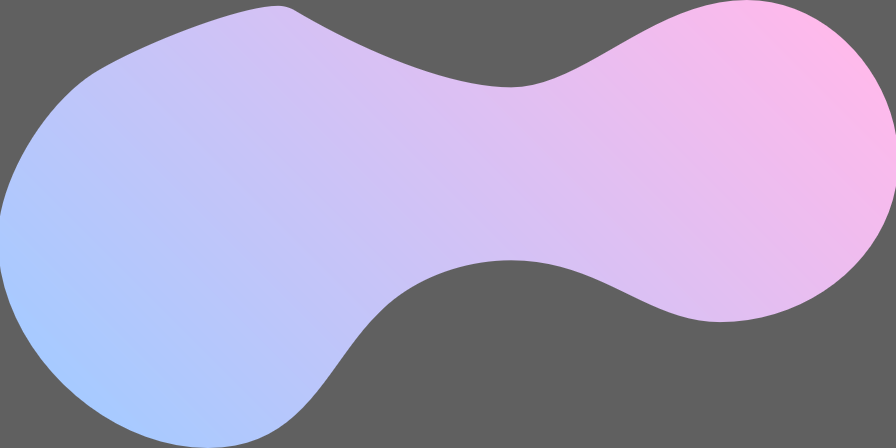
Reproduce this background procedurally as a Shadertoy shader.

```glsl
// A soft pastel blob with two lobes on flat grey. Its outline is a closed chain
// of cubic curves, flattened into short chords that give a signed distance;
// a diagonal blue-to-pink gradient fills the inside.

const int CHORDS = 20;
const vec3 GREY = vec3(0.378);
const vec3 BLUE = vec3(0.655, 0.792, 1.0);
const vec3 PINK = vec3(1.0, 0.727, 0.922);

struct Outline {
    vec2 pen;       // current end of the path
    float dist2;    // squared distance to the nearest chord
    float side;     // +1 outside, -1 inside
};

vec2 cubic(vec2 a, vec2 b, vec2 c, vec2 d, float t) {
    vec2 ab = mix(a, b, t), bc = mix(b, c, t), cd = mix(c, d, t);
    return mix(mix(ab, bc, t), mix(bc, cd, t), t);
}

// Adds one chord: nearest distance, and an even-odd crossing test
void addChord(inout Outline o, vec2 p, vec2 a, vec2 b) {
    vec2 e = b - a, w = p - a;
    vec2 gap = w - e * clamp(dot(w, e) / max(dot(e, e), 1e-9), 0.0, 1.0);
    o.dist2 = min(o.dist2, dot(gap, gap));
    if ((a.y > p.y) != (b.y > p.y) && w.x < e.x * w.y / e.y) o.side = -o.side;
}

void curveTo(inout Outline o, vec2 p, vec2 c1, vec2 c2, vec2 end) {
    vec2 last = o.pen;
    for (int i = 1; i <= CHORDS; i++) {
        vec2 next = i == CHORDS ? end : cubic(o.pen, c1, c2, end, float(i) / float(CHORDS));
        addChord(o, p, last, next);
        last = next;
    }
    o.pen = end;
}

float blobDistance(vec2 p) {
    vec2 start = vec2(-0.005, 0.466);
    Outline o = Outline(start, 1e9, 1.0);
    // Left shoulder and its rounded tip
    curveTo(o, p, vec2(-0.005, 0.596), vec2(0.099, 0.766), vec2(0.208, 0.836));
    curveTo(o, p, vec2(0.307, 0.898), vec2(0.534, 0.987), vec2(0.620, 0.987));
    curveTo(o, p, vec2(0.633, 0.987), vec2(0.643, 0.984), vec2(0.654, 0.979));
    // Upper waist
    curveTo(o, p, vec2(0.807, 0.888), vec2(1.003, 0.805), vec2(1.141, 0.805));
    curveTo(o, p, vec2(1.302, 0.805), vec2(1.458, 1.0), vec2(1.667, 1.0));
    // Right lobe
    curveTo(o, p, vec2(1.854, 1.0), vec2(2.005, 0.823), vec2(2.005, 0.641));
    curveTo(o, p, vec2(2.005, 0.440), vec2(1.818, 0.281), vec2(1.607, 0.281));
    // Lower waist
    curveTo(o, p, vec2(1.445, 0.281), vec2(1.341, 0.419), vec2(1.141, 0.419));
    curveTo(o, p, vec2(1.029, 0.419), vec2(0.917, 0.375), vec2(0.846, 0.302));
    // Left lobe
    curveTo(o, p, vec2(0.729, 0.188), vec2(0.682, 0.0), vec2(0.464, 0.0));
    curveTo(o, p, vec2(0.229, 0.0), vec2(-0.005, 0.224), start);
    return o.side * sqrt(o.dist2);
}

vec3 diagonalGradient(vec2 p, vec3 low, vec3 high) {
    return mix(low, high, clamp((p.x + p.y - 0.3) / 2.5, 0.0, 1.0));
}

void mainImage(out vec4 fragColor, in vec2 fragCoord) {
    // Canvas units: height 1, width 2, centred
    vec2 p = (fragCoord - 0.5 * iResolution.xy) / iResolution.y + vec2(1.0, 0.5);
    float coverage = clamp(0.5 - blobDistance(p) * iResolution.y, 0.0, 1.0);
    vec3 color = mix(GREY, diagonalGradient(p, BLUE, PINK), coverage);
    fragColor = vec4(color, 1.0);
}
```
